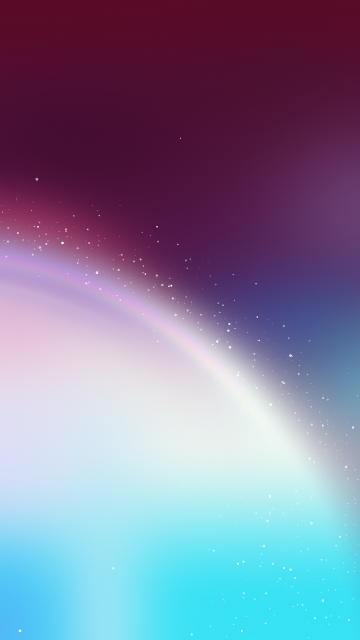
A Shadertoy shader for this background:

```glsl
// A glowing planet limb under a wine-coloured sky, with a faint rainbow rim and star dust.
// Sky and planet are stacks of soft elliptical glows, joined by the signed distance
// to one large circle; the stars come from hashed cells at several scales.

#define PLANET_CENTER vec2(-0.20, -0.097)
#define PLANET_RADIUS 1.17
#define HAZE_NEAR 0.078
#define HAZE_FAR 0.15
#define RAINBOW_WIDTH 0.026
#define RAINBOW_STRENGTH 0.07
#define STAR_LAYERS 4
#define STAR_DENSITY 0.42

float hash(vec2 cell) {
    vec3 q = fract(cell.xyx * vec3(0.1031, 0.1030, 0.0973));
    q += dot(q, q.yzx + 33.33);
    return fract((q.x + q.y) * q.z);
}

float bell(float x) { return exp(-x * x); }

float limbDistance(vec2 p) { return length(p - PLANET_CENTER) - PLANET_RADIUS; }

// Blend a soft elliptical patch of light over a colour.
vec3 glow(vec3 base, vec2 p, vec2 center, vec2 size, vec3 tint, float amount) {
    vec2 q = (p - center) / size;
    return mix(base, tint, amount * exp(-dot(q, q)));
}

vec3 skyColor(vec2 p, float d) {
    vec3 plum = vec3(0.32, 0.085, 0.27);
    vec3 crimson = vec3(0.355, 0.04, 0.15);
    vec3 rose = vec3(0.58, 0.18, 0.36);

    vec3 sky = mix(plum, crimson, smoothstep(1.2, 1.78, p.y));
    sky = glow(sky, p, vec2(0.22, 1.40), vec2(0.40, 0.20), vec3(0.265, 0.05, 0.19), 0.9);
    sky = glow(sky, p, vec2(0.80, 1.50), vec2(0.35, 0.20), vec3(0.28, 0.06, 0.18), 0.7);
    sky = glow(sky, p, vec2(1.03, 1.18), vec2(0.27, 0.24), vec3(0.43, 0.26, 0.46), 0.9);
    sky = glow(sky, p, vec2(0.82, 0.88), vec2(0.34, 0.18), vec3(0.27, 0.25, 0.53), 0.95);
    sky = glow(sky, p, vec2(1.05, 0.70), vec2(0.24, 0.22), vec3(0.25, 0.50, 0.65), 0.95);

    float roseBand = bell((d - 0.11) / 0.09) * (1.0 - smoothstep(0.1, 0.6, p.x));
    return mix(sky, rose, 0.85 * roseBand);
}

vec3 planetColor(vec2 p, float d) {
    vec3 cyan = vec3(0.22, 0.885, 0.96);
    vec3 mint = vec3(0.92, 0.96, 0.94);
    vec3 cream = vec3(0.95, 0.92, 0.89);
    vec3 lavender = vec3(0.67, 0.54, 0.79);

    vec3 col = mix(cyan, mint, smoothstep(0.10, 0.56, p.y));
    col = mix(col, cream, smoothstep(0.5, 0.8, p.y) * (1.0 - smoothstep(0.4, 0.8, p.x)));
    col = glow(col, p, vec2(0.00, 0.52), vec2(0.34, 0.27), vec3(0.86, 0.86, 0.97), 0.85);
    col = glow(col, p, vec2(0.00, 0.88), vec2(0.30, 0.16), vec3(0.90, 0.74, 0.85), 0.9);
    col = glow(col, p, vec2(0.28, 0.05), vec2(0.14, 0.45), vec3(0.70, 0.91, 0.96), 0.8);
    col = glow(col, p, vec2(-0.02, 0.02), vec2(0.20, 0.25), vec3(0.32, 0.72, 0.97), 0.95);

    float rim = bell(d / 0.11) * (1.0 - smoothstep(0.15, 0.75, p.x));
    return mix(col, lavender, 0.9 * rim);
}

// Faint spectral ring on the limb, with a weaker echo inside it.
vec3 rainbow(vec2 p, float d) {
    vec3 hues = 0.6 + 0.4 * cos(6.2832 * (d / 0.06 + vec3(0.0, 0.33, 0.67)));
    float along = 1.0 - smoothstep(0.5, 0.85, p.x);
    float ring = bell(d / RAINBOW_WIDTH);
    float echo = 0.4 * bell((d + 0.07) / 0.014) * (1.0 - smoothstep(0.1, 0.45, p.x));
    return RAINBOW_STRENGTH * along * (ring + echo) * hues;
}

// Likelihood of a star: along the outer limb and in the lower right.
float starMask(vec2 p) {
    float band = bell((limbDistance(p) - 0.10) / 0.085) * (1.0 - smoothstep(1.15, 1.4, p.y));
    float lower = smoothstep(0.45, 0.75, p.x) * (1.0 - smoothstep(0.4, 0.75, p.y));
    return max(band, 0.45 * lower);
}

float stars(vec2 p, float pixel) {
    float light = 0.0;
    for (int i = 0; i < STAR_LAYERS; i++) {
        float level = float(i);
        float scale = 13.0 + 13.0 * level;
        vec2 cell = floor(p * scale);
        vec2 seed = cell + 57.0 * level;
        vec2 offset = vec2(hash(seed + 11.3), hash(seed + 29.7));
        vec2 center = (cell + 0.15 + 0.7 * offset) / scale;
        float present = step(hash(seed), STAR_DENSITY * starMask(center));
        float radius = mix(0.0036, 0.0012, level / 3.0) * (0.7 + 0.4 * hash(seed + 5.1));
        float dotShape = 1.0 - smoothstep(radius - 0.5 * pixel, radius + 0.5 * pixel, length(p - center));
        float strength = mix(0.95, 0.35, level / 3.0) * (0.5 + 0.5 * hash(seed + 71.9));
        light = max(light, present * dotShape * strength);
    }
    return light;
}

void mainImage(out vec4 fragColor, in vec2 fragCoord) {
    vec2 p = fragCoord / iResolution.x;
    float d = limbDistance(p);

    // The haze outside the limb widens toward the right.
    float haze = bell(max(d, 0.0) / (HAZE_NEAR + HAZE_FAR * pow(p.x, 5.0)));
    vec3 col = mix(skyColor(p, d), planetColor(p, d), haze);

    col += rainbow(p, d);
    col = mix(col, vec3(1.0), stars(p, 1.0 / iResolution.x));
    col += (hash(fragCoord) - 0.5) / 255.0; // dither against banding
    fragColor = vec4(clamp(col, 0.0, 1.0), 1.0);
}
```
